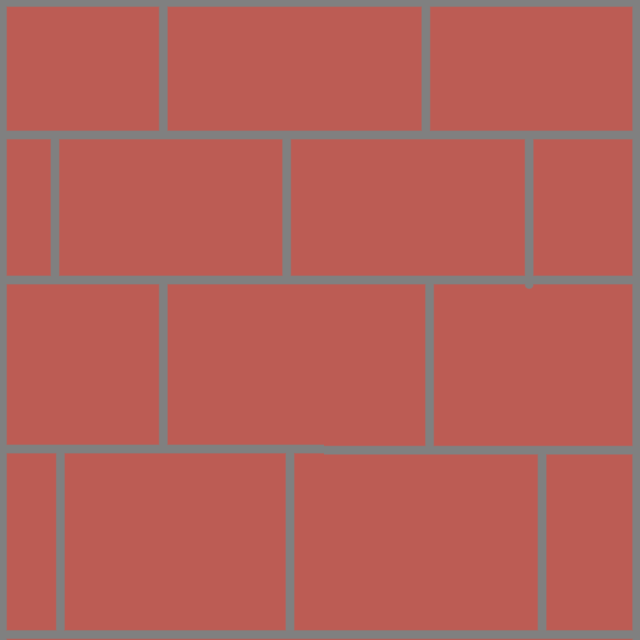
A Shadertoy shader for this pattern:

```glsl
// Red block wall: four courses of uneven height, staggered joints, flat grey mortar.

const vec3 BRICK_COLOR = vec3(0.737, 0.361, 0.329);
const vec3 MORTAR_COLOR = vec3(0.502);
const float MORTAR_RADIUS = 0.0067;   // half the mortar line width
const float EDGE_SOFTNESS = 1.0;      // smoothing on each side, in output pixels
const float LEFT_SIDE = 0.0039;
const float RIGHT_SIDE = 0.9948;
const float BED_STEP_X = 0.506;       // where one bed line drops slightly
const float BED_STEP_DROP = 0.0018;
const int STEPPED_BED = 1;
const float JOINT_OVERRUN = 0.0070;   // one joint runs past the bed below it
const int OVERRUN_COURSE = 2;
const int COURSES = 4;

// Bed line heights, bottom to top
const float BED_Y[5] = float[5](0.0085, 0.2984, 0.5625, 0.7891, 0.9961);

// Joint positions in each course; courses with two joints end on the right side
const vec3 JOINT_X[4] = vec3[4](
    vec3(0.0944, 0.4531, 0.8470),
    vec3(0.2552, 0.6712, RIGHT_SIDE),
    vec3(0.0859, 0.4479, 0.8268),
    vec3(0.2552, 0.6654, RIGHT_SIDE));

// Distance to a vertical segment, which gives the joints round ends
float verticalSegment(vec2 p, float x, float bottom, float top) {
    return length(vec2(p.x - x, p.y - clamp(p.y, bottom, top)));
}

float bedHeight(int bed, float x) {
    float drop = bed == STEPPED_BED ? BED_STEP_DROP * step(BED_STEP_X, x) : 0.0;
    return BED_Y[bed] - drop;
}

// Distance to the nearest mortar centre line
float mortarDistance(vec2 p) {
    // Wall sides
    float d = min(abs(p.x - LEFT_SIDE), abs(p.x - RIGHT_SIDE));

    // Horizontal beds
    for (int bed = 0; bed <= COURSES; bed++) {
        d = min(d, abs(p.y - bedHeight(bed, p.x)));
    }

    // Vertical joints
    for (int course = 0; course < COURSES; course++) {
        for (int joint = 0; joint < 3; joint++) {
            float x = JOINT_X[course][joint];
            float bottom = bedHeight(course, x);
            if (course == OVERRUN_COURSE && joint == 2) bottom -= JOINT_OVERRUN;
            d = min(d, verticalSegment(p, x, bottom, bedHeight(course + 1, x)));
        }
    }
    return d;
}

void mainImage(out vec4 fragColor, in vec2 fragCoord) {
    vec2 uv = fragCoord / iResolution.xy;
    float softness = EDGE_SOFTNESS / min(iResolution.x, iResolution.y);
    float edge = mortarDistance(uv) - MORTAR_RADIUS;
    float brick = smoothstep(-softness, softness, edge);
    fragColor = vec4(mix(MORTAR_COLOR, BRICK_COLOR, brick), 1.0);
}
```
